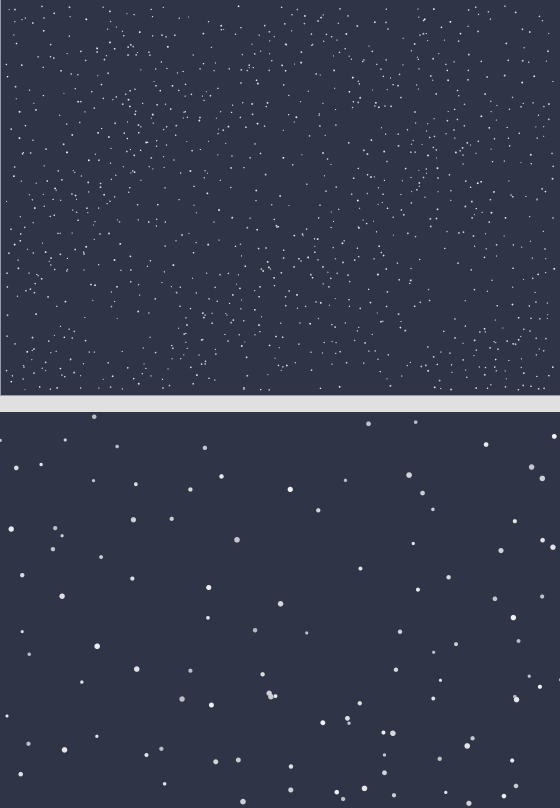
Top, the full canvas; bottom, a detail of the centre.
Reproduce this texture procedurally as a WebGL 2 fragment shader.

```glsl
#version 300 es
precision highp float;
// Fine pale specks scattered over a flat slate-blue ground.
// Two jittered cell grids hold one speck per cell at most; layered sines
// vary the density so that the specks gather in loose clumps.

#define GROUND vec3(0.184, 0.204, 0.278)
#define SPECK vec3(0.95, 0.95, 0.96)
#define EDGE_TONE vec3(0.80, 0.81, 0.84)
#define EDGE_WIDTH 0.0017
#define RADIUS_MIN 0.00125
#define RADIUS_MAX 0.00235
#define BASE_ROWS 30.0
#define CLUMP_ROWS 24.0
#define BASE_FILL 0.68
#define CLUMP_FILL 0.36
#define MARGIN 0.014

out vec4 fragColor;
uniform vec2 u_resolution;

vec3 hash3(vec2 cell, float seed) {
  vec3 p = fract(vec3(cell.xyx + seed) * vec3(0.1031, 0.1030, 0.0973));
  p += dot(p, p.yxz + 33.33);
  return fract((p.xxy + p.yzz) * p.zyx);
}

// Slow variation in -1..1 made of crossed sines
float clumping(vec2 p) {
  float a = sin(p.x * 9.0 + 2.0 * sin(p.y * 5.0 + 1.3));
  float b = sin(p.y * 11.0 + 2.0 * sin(p.x * 6.0 + 0.4));
  float c = sin(p.x * 17.0 - p.y * 21.0 + 2.1);
  return (a + b + c) / 3.0;
}

// Brightest speck coverage at p from one jittered grid
float specks(vec2 p, float rows, float fill, float contrast, float seed) {
  float pixel = 1.0 / u_resolution.y;
  float aspect = u_resolution.x / u_resolution.y;
  vec2 home = floor(p * rows);
  float cover = 0.0;
  for (int j = -1; j <= 1; j++) {
    for (int i = -1; i <= 1; i++) {
      vec2 cell = home + vec2(i, j);
      vec3 place = hash3(cell, seed);
      vec3 look = hash3(cell, seed + 57.3);
      vec2 center = (cell + 0.04 + 0.92 * place.xy) / rows;

      // Keep a speck by local density, and only inside the margin
      float density = fill + contrast * clumping(center);
      vec2 inset = min(center, vec2(aspect, 1.0) - center);
      float keep = step(place.z, density) * step(MARGIN, min(inset.x, inset.y));

      float radius = mix(RADIUS_MIN, RADIUS_MAX, look.x);
      float disc = clamp((radius - distance(p, center)) / pixel + 0.5, 0.0, 1.0);
      cover = max(cover, keep * disc * mix(0.7, 1.0, look.y));
    }
  }
  return cover;
}

void main() {
  vec2 p = gl_FragCoord.xy / u_resolution.y;
  float pixel = 1.0 / u_resolution.y;

  float cover = max(specks(p, BASE_ROWS, BASE_FILL, 0.25, 11.0),
                    specks(p, CLUMP_ROWS, CLUMP_FILL, 0.55, 83.0));
  vec3 color = mix(GROUND, SPECK, cover);

  // Thin pale line along the left and lower edges
  float border = clamp((EDGE_WIDTH - min(p.x, p.y)) / pixel + 0.5, 0.0, 1.0);
  color = mix(color, EDGE_TONE, border);

  fragColor = vec4(color, 1.0);
}
```
